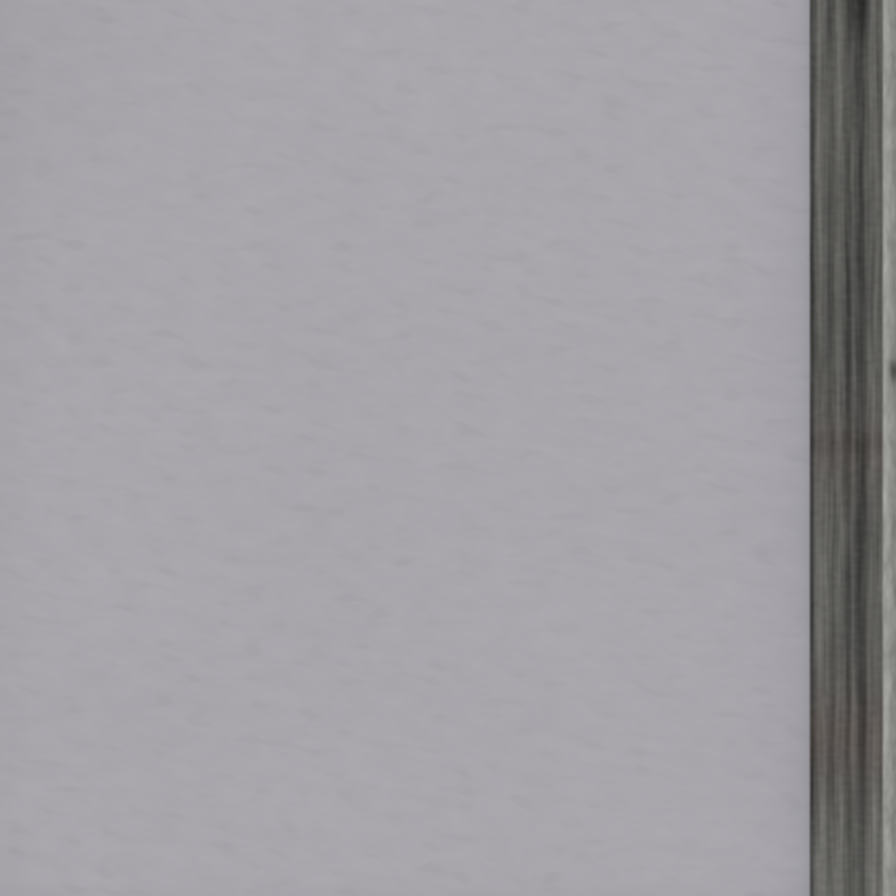
This texture is drawn by a Shadertoy shader. Its source:

```glsl
// A mottled pale lilac wall beside a dark, vertically streaked trim strip.

const float STRIP_LEFT = 0.904;
const float STRIP_RIGHT = 0.985;

vec2 hashGradient(vec2 cell) {
    vec2 h = vec2(dot(cell, vec2(127.1, 311.7)), dot(cell, vec2(269.5, 183.3)));
    return 2.0 * fract(sin(h) * 43758.5) - 1.0;
}

float gradientNoise(vec2 p) {
    vec2 cell = floor(p);
    vec2 f = p - cell;
    vec2 w = f * f * f * (f * (f * 6.0 - 15.0) + 10.0);
    float a = dot(hashGradient(cell), f);
    float b = dot(hashGradient(cell + vec2(1, 0)), f - vec2(1, 0));
    float c = dot(hashGradient(cell + vec2(0, 1)), f - vec2(0, 1));
    float d = dot(hashGradient(cell + vec2(1, 1)), f - vec2(1, 1));
    return mix(mix(a, b, w.x), mix(c, d, w.x), w.y);
}

float fbm(vec2 p, int octaves) {
    float sum = 0.0;
    float amplitude = 0.5;
    for (int i = 0; i < octaves; i++) {
        sum += amplitude * gradientNoise(p);
        p = mat2(1.9, 0.25, -0.25, 1.9) * p + 7.3;
        amplitude *= 0.55;
    }
    return sum;
}

// Soft bump centred on zero
float bump(float offset, float width) {
    float t = offset / width;
    return exp(-t * t);
}

vec3 wallColor(vec2 uv) {
    vec3 color = vec3(0.661, 0.652, 0.674);

    // Broad light, falling off at the corners and beside the strip
    float toStrip = max(STRIP_LEFT - uv.x, 0.0);
    color -= 0.035 * exp(-toStrip / 0.035) * vec3(1.1, 1.1, 0.9);
    color -= 0.035 * exp(-toStrip / 0.006);
    color -= 0.016 * smoothstep(0.3, 0.0, uv.x) * smoothstep(0.5, 1.0, uv.y);
    color -= 0.010 * bump(uv.x, 0.03) + 0.008 * bump(uv.y, 0.012);

    // Shallow, slightly slanted dents, wider than tall
    vec2 slanted = vec2(uv.x, uv.y + 0.12 * uv.x);
    float mottle = fbm(slanted * vec2(24.0, 52.0), 3);
    float dents = smoothstep(0.12, 0.42, gradientNoise(slanted * vec2(30.0, 75.0) + 19.0));
    float cloud = gradientNoise(uv * vec2(4.0, 6.0) + 3.0);
    return color + 0.026 * mottle - 0.012 * dents + 0.006 * cloud;
}

vec3 stripColor(vec2 uv) {
    float across = (uv.x - STRIP_LEFT) / (STRIP_RIGHT - STRIP_LEFT);

    // Lengthwise profile: dark grooves between paler ridges
    float wander = 0.015 * gradientNoise(vec2(2.0, uv.y * 9.0));
    float x = across + wander;
    float value = 0.335;
    value -= 0.08 * bump(across, 0.06);
    value += 0.06 * bump(x - 0.14, 0.07);
    value -= 0.05 * bump(x - 0.26, 0.05) * smoothstep(0.3, 1.0, uv.y);
    value += 0.03 * bump(x - 0.40, 0.08);
    value -= 0.06 * bump(x - 0.53, 0.04);
    value -= 0.08 * bump(x - 0.72, 0.07);
    value += 0.06 * bump(x - 0.87, 0.07);

    // Streaks and fine wear
    value += 0.11 * gradientNoise(vec2(across * 11.0, uv.y * 4.0));
    value += 0.07 * gradientNoise(vec2(across * 18.0, uv.y * 16.0) + 31.0);
    value += 0.03 * gradientNoise(vec2(across * 7.0, uv.y * 150.0));

    // Dark upper end, worn seam at mid height, paler foot
    value -= 0.09 * bump(across - 0.68, 0.15) * smoothstep(0.94, 1.0, uv.y);
    value -= 0.03 * bump(uv.y - 0.505, 0.012);
    value += 0.05 * smoothstep(0.16, 0.0, uv.y);

    vec3 tint = mix(vec3(1.0, 0.995, 0.965), vec3(1.04, 0.98, 0.94),
                    bump(uv.y - 0.18, 0.05) + 0.6 * bump(uv.y - 0.50, 0.04));
    return max(value, 0.12) * tint;
}

vec3 borderColor(vec2 uv) {
    float across = (uv.x - STRIP_RIGHT) / (1.0 - STRIP_RIGHT);
    vec3 color = vec3(0.55, 0.55, 0.535);
    color += 0.05 * bump(across - 0.25, 0.3) - 0.04 * smoothstep(0.5, 1.0, across);
    color += 0.09 * gradientNoise(vec2(across * 2.0, uv.y * 28.0));
    color += 0.05 * gradientNoise(vec2(across * 3.0, uv.y * 90.0));

    // Dark chip at the outer edge
    float chip = bump(uv.x - 0.998, 0.006) * bump(uv.y - 0.586, 0.012);
    return mix(color, vec3(0.27, 0.27, 0.26), 0.85 * chip);
}

void mainImage(out vec4 fragColor, in vec2 fragCoord) {
    vec2 uv = fragCoord / iResolution.xy;
    float soft = max(0.0022, 0.75 / iResolution.x);

    vec3 color = wallColor(uv);
    color = mix(color, stripColor(uv), smoothstep(-soft, soft, uv.x - STRIP_LEFT));
    color = mix(color, borderColor(uv), smoothstep(-soft, soft, uv.x - STRIP_RIGHT));
    fragColor = vec4(clamp(color, 0.0, 1.0), 1.0);
}
```
